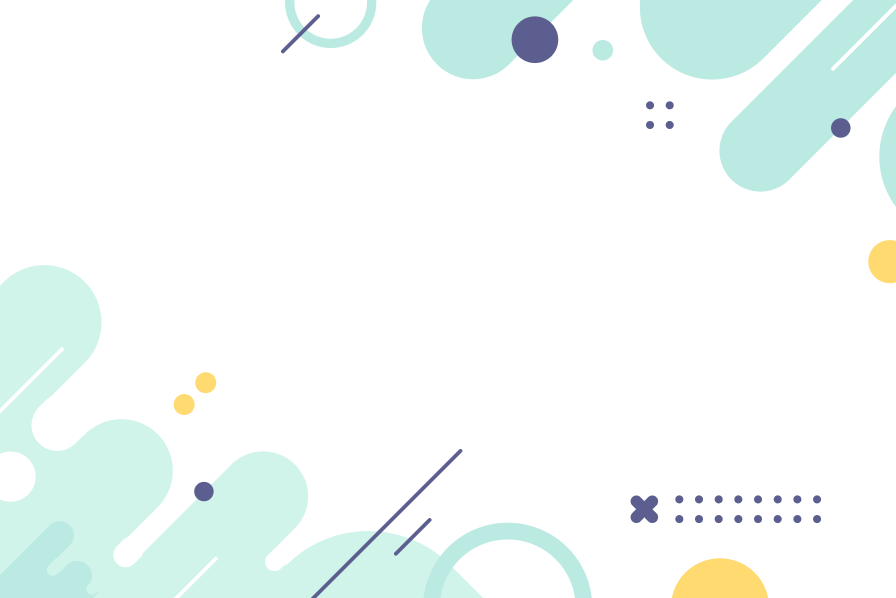
Give the GLSL for this background, as a WebGL 2 fragment shader.

```glsl
#version 300 es
precision highp float;
// Flat white background with mint diagonal blobs, rings, dots and strokes at its borders.

uniform vec2 u_resolution;
out vec4 outColor;

const vec3 WHITE = vec3(1.0);
const vec3 MINT = vec3(0.816, 0.953, 0.918);
const vec3 TEAL = vec3(0.733, 0.918, 0.89);
const vec3 INDIGO = vec3(0.357, 0.369, 0.561);
const vec3 YELLOW = vec3(1.0, 0.855, 0.44);
const vec2 DIAGONAL = vec2(1.0);
const float FAR = 99.0;

vec2 p;       // position in percent of the canvas height
float pixel;  // size of one pixel in the same units
vec3 color = WHITE;

void paint(float d, vec3 tint) {
    color = mix(color, tint, clamp(0.5 - d / pixel, 0.0, 1.0));
}

float circle(vec2 center, float radius) {
    return length(p - center) - radius;
}

float ring(vec2 center, float radius, float halfWidth) {
    return abs(circle(center, radius)) - halfWidth;
}

float capsule(vec2 a, vec2 b, float radius) {
    vec2 ab = b - a;
    float t = clamp(dot(p - a, ab) / dot(ab, ab), 0.0, 1.0);
    return length(p - a - ab * t) - radius;
}

// Diagonal stroke that runs up and right from its start
float stroke(vec2 start, float reach) {
    return capsule(start, start + reach * DIAGONAL, 0.32);
}

float dotGrid(vec2 origin, vec2 count) {
    vec2 q = p - origin;
    vec2 cell = clamp(round(q / 3.29), vec2(0.0), count - 1.0);
    return length(q - cell * 3.29) - 0.67;
}

// Rounded end (xy center, z radius) of a band that runs off down and left
float band(vec3 end, float grow) {
    return capsule(end.xy, end.xy - FAR * DIAGONAL, end.z + grow);
}

// Rounded notch between two bands, open towards the upper right
float notch(vec3 end) {
    return capsule(end.xy, end.xy + DIAGONAL, end.z);
}

void paintLowerLeftBlobs() {
    vec3 lobes[4] = vec3[4](vec3(7.4, 46.1, 9.57), vec3(20.3, 21.3, 8.6),
                            vec3(44.0, 17.0, 7.52), vec3(61.6, -8.1, 19.3));
    vec3 bays[3] = vec3[3](vec3(9.57, 28.9, 4.3), vec3(21.0, 7.2, 2.05), vec3(45.9, 6.05, 1.56));
    float body = capsule(lobes[3].xy, lobes[3].xy + vec2(FAR, -FAR), lobes[3].z);
    for (int i = 0; i < 4; i++) body = min(body, band(lobes[i], 0.0));
    for (int i = 0; i < 3; i++) body = min(body, band(bays[i], 0.35));
    paint(body, MINT);
    for (int i = 0; i < 3; i++) paint(notch(bays[i]), WHITE);

    // Darker small blob in the corner
    vec3 cornerLobes[2] = vec3[2](vec3(10.0, 10.5, 2.35), vec3(12.9, 3.7, 2.5));
    vec3 cornerBays[2] = vec3[2](vec3(8.8, 4.7, 0.98), vec3(15.4, 1.5, 0.95));
    body = FAR;
    for (int i = 0; i < 2; i++) {
        body = min(body, min(band(cornerLobes[i], 0.0), band(cornerBays[i], 0.2)));
    }
    paint(body, TEAL);
    for (int i = 0; i < 2; i++) paint(notch(cornerBays[i]), MINT);

    paint(circle(vec2(1.76, 20.3), 4.2), WHITE);
    paint(stroke(vec2(-2.0, 29.25), 12.35), WHITE);
    paint(stroke(vec2(27.5, -2.0), 8.6), WHITE);
}

void paintUpperRightBlobs() {
    vec3 ends[3] = vec3[3](vec3(79.1, 95.3, 8.55), vec3(119.1, 98.8, 12.1), vec3(127.15, 74.8, 6.84));
    for (int i = 0; i < 3; i++) {
        paint(capsule(ends[i].xy, ends[i].xy + FAR * DIAGONAL, ends[i].z), TEAL);
    }
    paint(circle(vec2(161.1, 73.8), 14.06), TEAL);
    paint(stroke(vec2(139.3, 88.5), 14.0), WHITE);
}

void main() {
    pixel = 100.0 / u_resolution.y;
    p = gl_FragCoord.xy * pixel;

    paintLowerLeftBlobs();
    paintUpperRightBlobs();

    // Rings and discs
    paint(ring(vec2(55.3, 99.6), 6.85, 0.78), TEAL);
    paint(ring(vec2(84.9, -1.56), 12.75, 1.4), TEAL);
    paint(circle(vec2(100.8, 91.6), 1.72), TEAL);
    paint(circle(vec2(89.45, 93.36), 3.9), INDIGO);
    paint(circle(vec2(140.6, 78.6), 1.63), INDIGO);
    paint(circle(vec2(34.1, 17.8), 1.62), INDIGO);
    paint(circle(vec2(148.8, 56.25), 3.6), YELLOW);
    paint(circle(vec2(120.4, -1.56), 8.2), YELLOW);
    paint(min(circle(vec2(30.8, 32.35), 1.75), circle(vec2(34.4, 36.0), 1.75)), YELLOW);

    // Strokes, dot grids and cross
    paint(stroke(vec2(47.3, 91.4), 5.9), INDIGO);
    paint(stroke(vec2(50.0, -2.4), 27.0), INDIGO);
    paint(stroke(vec2(66.2, 7.4), 5.65), INDIGO);
    paint(min(dotGrid(vec2(108.7, 79.1), vec2(2.0)), dotGrid(vec2(113.6, 13.2), vec2(8.0, 2.0))), INDIGO);
    vec2 hub = vec2(107.75, 14.84), arm = vec2(1.33, -1.33);
    paint(min(capsule(hub - arm, hub + arm, 0.97), capsule(hub - arm.xx, hub + arm.xx, 0.97)), INDIGO);

    outColor = vec4(color, 1.0);
}
```
